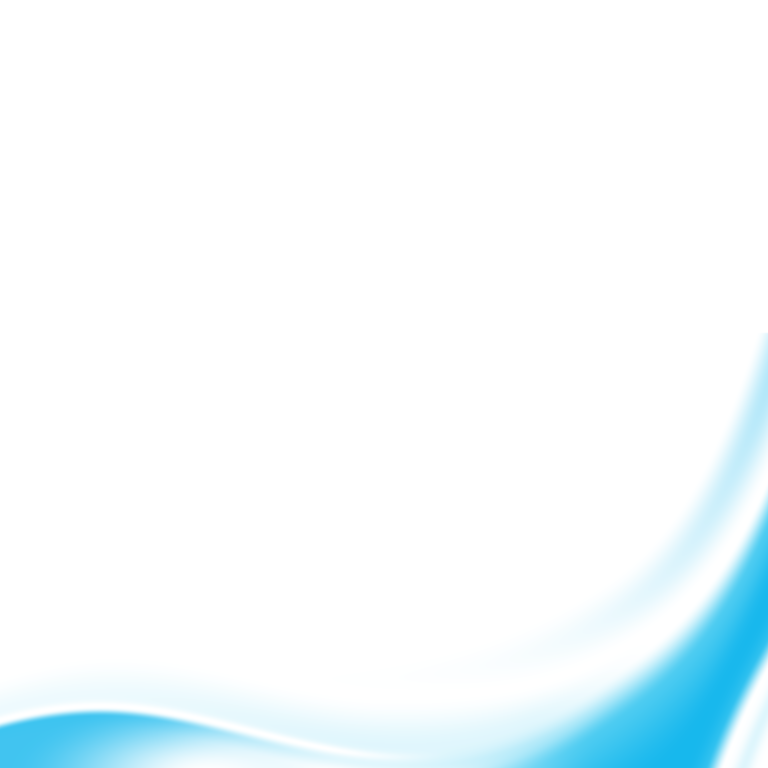
Give the GLSL for this background, as a three.js fragment shader.

```glsl
// White background with glossy cyan waves sweeping along the bottom and up the right side.
// Each wave edge is a height curve built from cubic Hermite spans; soft translucent
// bands are blended between those edges, followed by thin white highlights.
varying vec2 vUv;

const vec3 WHITE = vec3(1.0);
const vec3 SKY = vec3(0.36, 0.82, 0.95);
const vec3 DEEP = vec3(0.09, 0.72, 0.93);

// Cubic through two knots; each knot holds x, height and slope.
float span(float x, vec3 a, vec3 b) {
  float w = b.x - a.x;
  float t = clamp((x - a.x) / w, 0.0, 1.0);
  float s = t * t * (3.0 - 2.0 * t);
  float u = 1.0 - t;
  return mix(a.y, b.y, s) + w * t * u * (a.z * u - b.z * t);
}

// Height curve through five knots.
float curve(float x, vec3 a, vec3 b, vec3 c, vec3 d, vec3 e) {
  if (x < b.x) return span(x, a, b);
  if (x < c.x) return span(x, b, c);
  if (x < d.x) return span(x, c, d);
  return span(x, d, e);
}

float bump(float distance, float width) {
  float q = distance / width;
  return exp(-q * q);
}

// Position between two heights: 0 at the upper, 1 at the lower.
float between(float y, float upper, float lower) {
  return (upper - y) / max(upper - lower, 0.008);
}

// Faint outer band, strongest at the right and cut flat at its top.
float outerVeil(vec2 p, float upper, float lower) {
  float t = between(p.y, upper, lower);
  float profile = smoothstep(0.0, 0.5, t) * (1.0 - smoothstep(0.5, 1.0, t));
  float cut = 1.0 - smoothstep(0.565, 0.568, p.y);
  return 0.33 * pow(p.x, 6.0) * profile * cut;
}

// Pale band resting on the main wave.
float innerVeil(vec2 p, float upper, float lower) {
  float t = between(p.y, upper, lower);
  float strength = mix(0.11, 0.19, smoothstep(0.1, 0.5, p.x));
  return strength * smoothstep(0.0, 0.85, t) * (1.0 - smoothstep(0.68, 0.86, p.x));
}

// Left swell, dissolving into a light pool at the bottom.
float leftBody(vec2 p, float depth) {
  float pool = length((p - vec2(0.27, -0.01)) * vec2(1.0, 2.5));
  float fade = 1.0 - smoothstep(0.2, 0.45, p.x);
  return 0.82 * smoothstep(0.0, 0.014, depth) * smoothstep(0.0, 0.26, pool) * fade;
}

// Right swell, bounded at its far side by a steep edge.
float rightBody(vec2 p, float depth, float side) {
  float fade = smoothstep(0.48, 0.78, p.x);
  return fade * smoothstep(-0.015, 0.05, depth) * (1.0 - smoothstep(-0.02, 0.005, side));
}

// Shading of the right swell with one dark diagonal fold.
vec3 bodyColor(vec2 p, float depth, float side) {
  vec3 color = mix(SKY, DEEP, smoothstep(0.0, 0.16, depth));
  color = mix(color, SKY, 0.6 * smoothstep(-0.05, 0.0, side));
  float fold = bump(p.x - (0.89 + 0.5 * p.y), 0.02);
  return mix(color, DEEP, 0.7 * fold);
}

void main() {
  vec2 p = vUv;

  // Edges of the bands, from the top down
  float veilTop = curve(p.x, vec3(0.0, 0.125, 0.3), vec3(0.15, 0.155, 0.0),
    vec3(0.4, 0.134, 0.0), vec3(0.781, 0.238, 0.62), vec3(1.0, 0.62, 3.6));
  float crest = curve(p.x, vec3(0.0, 0.12, 0.3), vec3(0.15, 0.148, 0.0),
    vec3(0.5, 0.093, 0.0), vec3(0.781, 0.141, 0.5), vec3(1.0, 0.378, 2.1));
  float waveTop = curve(p.x, vec3(0.0, 0.0625, 0.27), vec3(0.13, 0.081, 0.0),
    vec3(0.52, 0.0145, -0.02), vec3(0.781, 0.095, 0.7), vec3(1.0, 0.362, 2.3));
  float depth = waveTop - p.y;
  float side = p.x - (0.938 + 0.36 * p.y + 0.7 * p.y * p.y);

  // Pale veils
  vec3 color = mix(WHITE, DEEP, outerVeil(p, veilTop, crest));
  float aboveWave = smoothstep(-0.02, 0.0, -depth + 0.01);
  color = mix(color, SKY, innerVeil(p, crest, waveTop) * aboveWave);

  // Main wave
  color = mix(color, DEEP, leftBody(p, depth));
  color = mix(color, bodyColor(p, depth, side), rightBody(p, depth, side));

  // White rim on the left and faint stripe beyond the right edge
  float rim = bump(depth, 0.006) * (1.0 - smoothstep(0.42, 0.6, p.x));
  color = mix(color, WHITE, rim);
  color = mix(color, SKY, 0.2 * bump(side - 0.03, 0.012) * (1.0 - smoothstep(0.1, 0.2, p.y)));

  gl_FragColor = vec4(color, 1.0);
}
```
